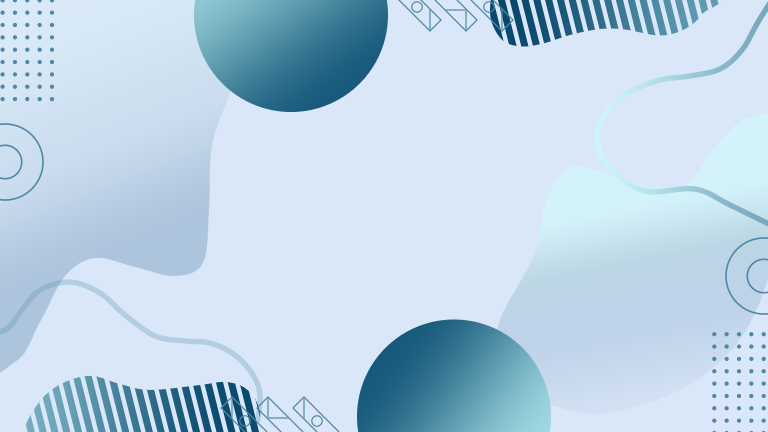
This background is drawn by a Shadertoy shader. Its source:

```glsl
// Pale blue backdrop with wavy blobs, ribbons, gradient discs, striped patches, dots and line ornaments.

float pixel; // size of one pixel in canvas units (canvas is 7.68 by 4.32, y down)

float fill(float d) { return clamp(0.5 - d / pixel, 0.0, 1.0); }

float segment(vec2 p, vec2 a, vec2 b) {
    vec2 e = b - a;
    return length(p - a - e * clamp(dot(p - a, e) / dot(e, e), 0.0, 1.0));
}

// Distance to a smooth curve through the knots; negative inside a closed one
float spline(vec2 p, vec2 k[14], bool closed) {
    float d = 100.0, side = 1.0;
    vec2 a = k[0];
    for (int i = 0; i < (closed ? 14 : 13); i++) {
        vec2 k0 = k[closed ? (i + 13) % 14 : max(i - 1, 0)];
        vec2 k1 = k[i], k2 = k[(i + 1) % 14];
        vec2 k3 = k[closed ? (i + 2) % 14 : min(i + 2, 13)];
        for (int j = 1; j <= 6; j++) {
            float t = float(j) / 6.0;
            vec2 b = k1 + 0.5 * t * (k2 - k0 + t * (2.0 * k0 - 5.0 * k1 + 4.0 * k2 - k3
                   + t * (3.0 * (k1 - k2) + k3 - k0)));
            d = min(d, segment(p, a, b));
            if ((a.y > p.y) != (b.y > p.y) &&
                p.x < a.x + (p.y - a.y) * (b.x - a.x) / (b.y - a.y)) side = -side;
            a = b;
        }
    }
    return closed ? d * side : d;
}

float stripes(vec2 p) {
    return abs(fract((p.x - 0.25 * p.y) / 0.118) - 0.5) * 0.118 - 0.036;
}

// Five columns of dots
float dots(vec2 p, vec2 corner, float rows) {
    vec2 cell = clamp(round((p - corner) / 0.1235), vec2(0.0), vec2(4.0, rows - 1.0));
    return length(p - corner - cell * 0.1235) - 0.021;
}

float rings(vec2 p, vec2 center) {
    float r = length(p - center);
    return min(abs(r - 0.38), abs(r - 0.167)) - 0.008;
}

// Three slanted bars holding circles and triangles
float bars(vec2 p) {
    float d = 100.0;
    for (int i = 0; i < 3; i++) {
        vec2 q = p - vec2(4.30 + 0.36 * float(i), 0.31);
        d = min(d, segment(q, vec2(0), vec2(-0.7)));
        d = min(d, segment(q, vec2(0), vec2(0.11, -0.11)));
        d = min(d, segment(q, vec2(0.11, -0.11), vec2(-0.59, -0.81)));
        d = min(d, segment(q, vec2(0), vec2(0, -0.22)));
        d = min(d, i == 1 ? segment(q, vec2(-0.21, -0.21), vec2(0, -0.21))
                          : abs(length(q + vec2(0.13, 0.24)) - 0.052));
    }
    return d - 0.006;
}

void mainImage(out vec4 fragColor, in vec2 fragCoord) {
    pixel = 4.32 / iResolution.y;
    vec2 p = vec2(fragCoord.x, iResolution.y - fragCoord.y) * pixel;
    vec3 deep = vec3(0.09, 0.35, 0.48), line = vec3(0.31, 0.53, 0.65);
    vec3 col = vec3(0.855, 0.906, 0.973);

    // Left blob
    float d = spline(p, vec2[14](vec2(2.6, -0.3), vec2(2.42, 0.55), vec2(2.3, 0.93),
        vec2(2.12, 1.45), vec2(2.09, 2.1), vec2(2.03, 2.63), vec2(1.75, 2.76),
        vec2(1.35, 2.67), vec2(0.95, 2.58), vec2(0.65, 2.76), vec2(0.4, 3.22),
        vec2(0.12, 3.64), vec2(-0.6, 3.72), vec2(-0.3, -0.3)), true);
    float t = p.y + 0.4 * p.x;
    vec3 tint = mix(vec3(0.85, 0.915, 0.97), vec3(0.79, 0.86, 0.93), smoothstep(0.3, 2.2, t));
    col = mix(col, mix(tint, vec3(0.68, 0.77, 0.865), smoothstep(1.8, 3.0, t)), fill(d));

    // Right blob
    d = spline(p, vec2[14](vec2(8.0, 1.3), vec2(7.5, 1.17), vec2(7.15, 1.47),
        vec2(6.82, 1.88), vec2(6.3, 1.82), vec2(5.75, 1.66), vec2(5.47, 1.98),
        vec2(5.34, 2.55), vec2(4.97, 3.28), vec2(5.0, 3.85), vec2(5.5, 4.05),
        vec2(6.1, 4.13), vec2(7.0, 3.78), vec2(7.6, 3.02)), true);
    t = p.y + 0.2 * (p.x - 5.5);
    tint = mix(vec3(0.83, 0.95, 0.98), vec3(0.735, 0.835, 0.895), smoothstep(2.15, 2.9, t));
    tint = mix(tint, vec3(0.745, 0.825, 0.91), smoothstep(2.8, 3.3, t));
    col = mix(col, mix(tint, vec3(0.83, 0.885, 0.955), smoothstep(3.3, 4.4, t)), fill(d));

    // Ribbons
    d = spline(p, vec2[14](vec2(-0.1, 3.35), vec2(0.08, 3.28), vec2(0.22, 3.1),
        vec2(0.4, 2.9), vec2(0.7, 2.82), vec2(1.0, 2.93), vec2(1.25, 3.15),
        vec2(1.55, 3.36), vec2(1.85, 3.41), vec2(2.1, 3.43), vec2(2.35, 3.55),
        vec2(2.53, 3.75), vec2(2.6, 3.95), vec2(2.58, 4.2)), false);
    col = mix(col, vec3(0.36, 0.58, 0.69), 0.31 * fill(d - 0.027));
    d = spline(p, vec2[14](vec2(7.75, -0.05), vec2(7.58, 0.22), vec2(7.42, 0.5),
        vec2(7.2, 0.69), vec2(6.9, 0.76), vec2(6.6, 0.8), vec2(6.3, 0.92),
        vec2(6.08, 1.1), vec2(5.97, 1.38), vec2(6.1, 1.68), vec2(6.45, 1.91),
        vec2(6.95, 1.89), vec2(7.3, 2.05), vec2(7.75, 2.27)), false);
    tint = mix(vec3(0.81, 0.97, 0.985), vec3(0.45, 0.65, 0.73), smoothstep(5.8, 7.9, p.x));
    col = mix(col, tint, fill(d - 0.027));

    // Gradient discs
    vec2 q = p - vec2(2.91, 0.15);
    tint = mix(vec3(0.58, 0.8, 0.84), deep, smoothstep(-0.9, 1.0, dot(q, vec2(0.6, 0.8))));
    col = mix(col, tint, fill(length(q) - 0.97));
    q = p - vec2(4.54, 4.165);
    tint = mix(deep, vec3(0.63, 0.85, 0.885), smoothstep(-0.95, 0.95, dot(q, vec2(0.8, 0.6))));
    col = mix(col, tint, fill(length(q) - 0.97));

    // Striped patches
    d = spline(p, vec2[14](vec2(0.24, 4.34), vec2(0.35, 4.08), vec2(0.5, 3.91),
        vec2(0.7, 3.8), vec2(0.93, 3.76), vec2(1.2, 3.84), vec2(1.5, 3.9),
        vec2(2.0, 3.85), vec2(2.25, 3.82), vec2(2.45, 3.88), vec2(2.58, 4.05),
        vec2(2.58, 4.25), vec2(2.4, 4.5), vec2(0.4, 4.6)), true);
    tint = mix(vec3(0.47, 0.69, 0.76), vec3(0.04, 0.29, 0.43), smoothstep(0.1, 2.4, p.x));
    col = mix(col, tint, fill(max(d, stripes(p))));
    d = spline(p, vec2[14](vec2(4.95, -0.2), vec2(4.9, 0.1), vec2(4.94, 0.28),
        vec2(5.05, 0.42), vec2(5.23, 0.465), vec2(5.45, 0.43), vec2(5.7, 0.35),
        vec2(6.0, 0.29), vec2(6.25, 0.295), vec2(6.6, 0.355), vec2(6.85, 0.29),
        vec2(7.02, 0.14), vec2(7.1, -0.1), vec2(5.1, -0.5)), true);
    tint = mix(vec3(0.03, 0.28, 0.42), vec3(0.38, 0.61, 0.7), smoothstep(5.0, 7.2, p.x));
    col = mix(col, tint, fill(max(d, stripes(p))));

    // Line ornaments, rings and dot grids
    d = min(bars(p), bars(vec2(7.34, 4.28) - p));
    d = min(d, min(rings(p, vec2(0.05, 1.62)), rings(p, vec2(7.64, 2.76))));
    d = min(d, min(dots(p, vec2(0.026, 0.003), 9.0), dots(p, vec2(7.143, 3.342), 9.0)));
    fragColor = vec4(mix(col, line, fill(d)), 1.0);
}
```
